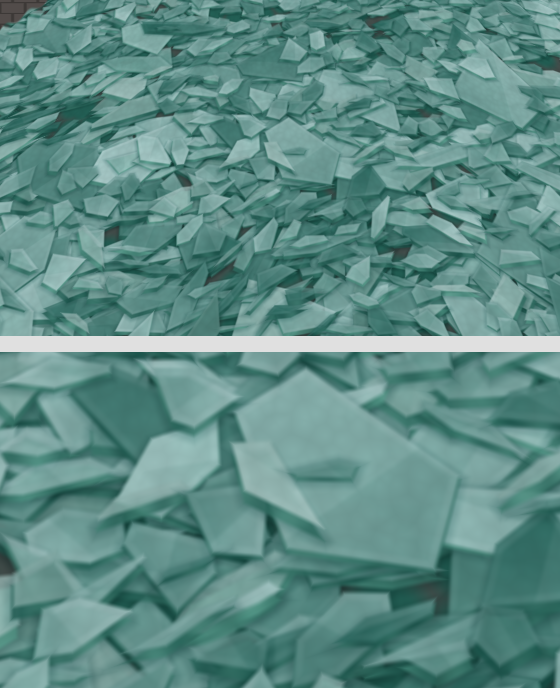
Top, the full canvas; bottom, a detail of the centre.
This texture is drawn by a Shadertoy shader. Its source:

```glsl
// A heap of broken green-tinted glass: layered translucent shards with thick emerald edges.

const vec3 GLASS_DARK  = vec3(0.14, 0.38, 0.345);
const vec3 GLASS_LIGHT = vec3(0.64, 0.765, 0.76);
const vec3 EDGE_DEEP   = vec3(0.13, 0.36, 0.32);
const vec3 EDGE_BRIGHT = vec3(0.31, 0.57, 0.51);
const vec3 GAP_GREY    = vec3(0.25, 0.29, 0.28);
const vec3 SHADOW      = vec3(0.80, 0.87, 0.87);
const vec3 DUST        = vec3(0.64, 0.74, 0.72);
const vec3 BRICK       = vec3(0.32, 0.30, 0.29);
const float PERSPECTIVE = 0.50;  // shrink of the shards towards the top
const float SOFTNESS    = 0.0032; // edge blur in canvas heights
const float THICKNESS   = 0.011; // pane thickness in canvas heights
const float TAU = 6.2831853;
const int LAYERS = 10;
// Cell size and fill share of each layer, bottom to top
const float CELL[LAYERS] = float[](0.19, 0.13, 0.23, 0.10, 0.16, 0.30, 0.12, 0.09, 0.34, 0.10);
const float FILL[LAYERS] = float[](0.95, 0.85, 0.75, 0.65, 0.65, 0.45, 0.50, 0.33, 0.32, 0.18);

vec4 hash4(vec2 p) {
    vec4 q = fract(vec4(p.xyxy) * vec4(0.1031, 0.1030, 0.0973, 0.1099));
    q += dot(q, q.wzxy + 33.33);
    return fract((q.xxyz + q.yzzw) * q.zywx);
}

// One inside the shape, fading to zero across its border
float cover(float d, float blur) {
    return 1.0 - smoothstep(-blur, blur, d);
}

// Cellular noise: distance to the nearest jittered point
float cellular(vec2 p) {
    vec2 id = floor(p);
    float nearest = 1.0;
    for (int y = -1; y <= 1; y++)
    for (int x = -1; x <= 1; x++) {
        vec2 c = id + vec2(x, y);
        nearest = min(nearest, length(c + hash4(c + 90.0).xy - p));
    }
    return nearest;
}

// Smooth field in -1..1 that bundles shards into stacks of like direction
float flow(vec2 p) {
    return 0.5 * sin(p.x * 4.3 + 2.0 * sin(p.y * 3.1 + 1.0))
         + 0.5 * sin(p.y * 6.1 - p.x * 2.7 + 0.6);
}

// Irregular convex polygon with half extents size, its tips kept within a circle
float shardDistance(vec2 p, vec2 size, float seed) {
    float d = length(p) - 1.35 * size.x;
    float sides = 4.0 + floor(fract(seed * 17.0) * 2.6);
    for (float i = 0.0; i < sides; i++) {
        float a = (i + seed * 5.0 + 0.24 * sin(seed * 40.0 + i * 2.4)) * TAU / sides;
        float reach = size.x * (0.82 + 0.18 * sin(seed * 71.0 + i * 4.1));
        vec2 n = vec2(cos(a), sin(a) * size.x / size.y);
        d = max(d, (dot(n, p) - reach) / length(n));
    }
    return d;
}

// Paints one shard, p relative to its centre in cell units
void paintShard(inout vec3 col, vec2 p, float bundle, float far, float cell, float blur, vec4 h, vec4 k) {
    float sliver = smoothstep(0.35, 0.8, h.w + 0.3 * bundle);
    float angle = (0.18 + 0.5 * bundle + (h.z - 0.5) * mix(2.2, 1.1, sliver)) * (1.0 - 0.45 * far);
    float len = mix(0.48, 0.76, k.x);
    vec2 size = len * vec2(1.0, mix(mix(0.38, 0.78, k.y), mix(0.12, 0.28, k.y), sliver));
    mat2 turn = mat2(cos(angle), -sin(angle), sin(angle), cos(angle));
    vec2 l = turn * p;
    float thick = THICKNESS / cell * mix(0.4, 1.6, k.z);
    float face = shardDistance(l, size, h.x);
    float under = shardDistance(turn * (p + vec2(0.0, thick)), size, h.x);

    // Contact shadow, then the cut edge seen from the side
    col *= mix(vec3(1.0), SHADOW, 1.0 - smoothstep(0.0, 0.016 / cell, under));
    vec3 edge = mix(EDGE_DEEP, EDGE_BRIGHT, k.w * k.w + 0.25 * sin(l.x * 9.0 + h.y * 20.0));
    col = mix(col, edge, 0.80 * cover(under, blur));

    // Face: random tone, slope, one inner crease and a thin bright rim
    float tone = mix(0.24, 0.96, pow(k.w, 0.85)) - 0.12 * sliver - 0.10 * bundle;
    tone += 0.20 * dot(l, vec2(cos(h.y * TAU), sin(h.y * TAU)));
    vec2 crease = vec2(sin(h.x * 30.0), cos(h.x * 30.0));
    tone += 0.09 * (smoothstep(-blur, blur, dot(l, crease) - 0.15 * (k.y - 0.5)) - 0.5);
    tone += 0.07 * (1.0 - smoothstep(0.0, 2.0 * blur, abs(face + 1.5 * blur)));
    vec3 pane = mix(GLASS_DARK, GLASS_LIGHT, clamp(tone, 0.0, 1.05));
    pane = mix(pane, DUST, 0.4 * step(0.84, k.z));
    col = mix(col, pane, mix(0.60, 0.94, k.x) * cover(face, blur));
}

void mainImage(out vec4 fragColor, in vec2 fragCoord) {
    vec2 uv = fragCoord / iResolution.y;
    float shrink = 1.0 - PERSPECTIVE * uv.y;
    vec2 ground = vec2((uv.x - 0.83) / shrink, -log(shrink) / PERSPECTIVE);
    float soft = max(SOFTNESS, 0.8 / iResolution.y) / shrink;

    // Dark gaps below the heap
    vec3 col = mix(EDGE_DEEP, GAP_GREY, smoothstep(0.3, 0.7, cellular(ground * 9.0)));

    for (int layer = 0; layer < LAYERS; layer++) {
        float cell = CELL[layer];
        vec2 shift = float(layer) * vec2(17.3, 9.7);
        vec2 q = ground / cell + shift;
        vec2 id = floor(q);
        for (int y = 1; y >= -1; y--)
        for (int x = -1; x <= 1; x++) {
            vec2 c = id + vec2(x, y);
            vec4 h = hash4(c + float(layer) * 31.0 + 200.0);
            vec4 k = hash4(c + float(layer) * 47.0 + 611.0);
            vec2 centre = c + 0.5 + 0.6 * (h.xy - 0.5);
            if (fract(h.z * 7.0 + k.y * 13.0) > FILL[layer] || length(q - centre) > 1.4) continue;
            vec2 place = (centre - shift) * cell;
            paintShard(col, q - centre, flow(place), clamp(place.y, 0.0, 1.4), cell, soft / cell, h, k);
        }
    }

    // Dusty mottling
    col *= 1.0 + 0.06 * (0.45 - cellular(ground * 38.0)) + 0.06 * (0.45 - cellular(ground * 13.0));

    // Brick wall behind the upper left corner
    vec2 b = uv / vec2(0.075, 0.032);
    b.x += 0.5 * mod(floor(b.y), 2.0);
    vec2 joint = abs(fract(b) - 0.5);
    vec3 wall = BRICK * (1.0 - 0.25 * smoothstep(0.40, 0.48, max(joint.x, joint.y)));
    float ridge = 0.91 + 0.62 * uv.x + 0.008 * sin(uv.x * 90.0);
    col = mix(col, wall, smoothstep(-soft, soft, uv.y - ridge));

    fragColor = vec4(clamp(col, 0.0, 1.0), 1.0);
}
```
